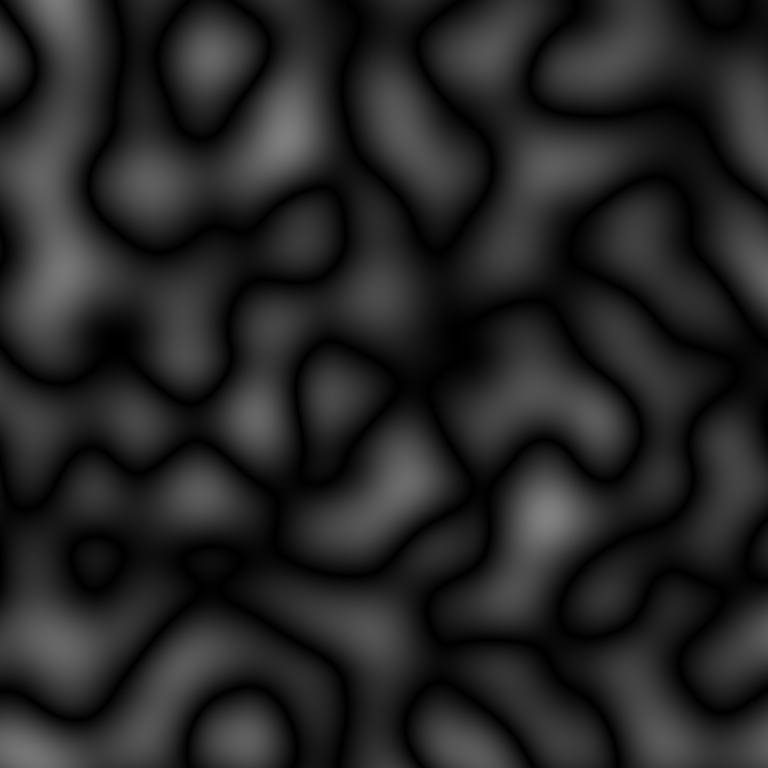
Give the GLSL for this texture, as a WebGL 2 fragment shader.

```glsl
#version 300 es
precision highp float;
// Soft grey blobs parted by thin dark creases: the absolute value of
// one octave of gradient noise, so that every zero crossing turns black.

uniform vec2 u_resolution;
out vec4 fragColor;

// Integer mixing of a lattice cell into a gradient in [-1, 1] squared.
vec2 latticeGradient(vec2 cell) {
    uvec2 h = uvec2(ivec2(cell) + 4096);
    h = h * 1664525u + 1013904223u;
    h.x += h.y * 1664525u;
    h.y += h.x * 1664525u;
    h ^= h >> 16u;
    h.x += h.y * 1664525u;
    h.y += h.x * 1664525u;
    h ^= h >> 16u;
    return vec2(h & 65535u) / 32767.5 - 1.0;
}

// Height that a corner's gradient plane reaches at the local position.
float cornerRamp(vec2 cell, vec2 local, vec2 corner) {
    return dot(latticeGradient(cell + corner), local - corner);
}

float gradientNoise(vec2 p) {
    vec2 cell = floor(p);
    vec2 local = p - cell;
    vec2 fade = local * local * local * (local * (local * 6.0 - 15.0) + 10.0);
    float near = mix(cornerRamp(cell, local, vec2(0.0, 0.0)),
                     cornerRamp(cell, local, vec2(1.0, 0.0)), fade.x);
    float far = mix(cornerRamp(cell, local, vec2(0.0, 1.0)),
                    cornerRamp(cell, local, vec2(1.0, 1.0)), fade.x);
    return mix(near, far, fade.y);
}

void main() {
    // The lattice starts at the upper left corner of the canvas.
    vec2 uv = gl_FragCoord.xy / u_resolution.y;
    vec2 p = vec2(uv.x, 1.0 - uv.y) * 6.67;

    // Fold the signed noise into ridges of light around black creases.
    float grey = abs(gradientNoise(p)) * 1.1;
    fragColor = vec4(vec3(grey), 1.0);
}
```
